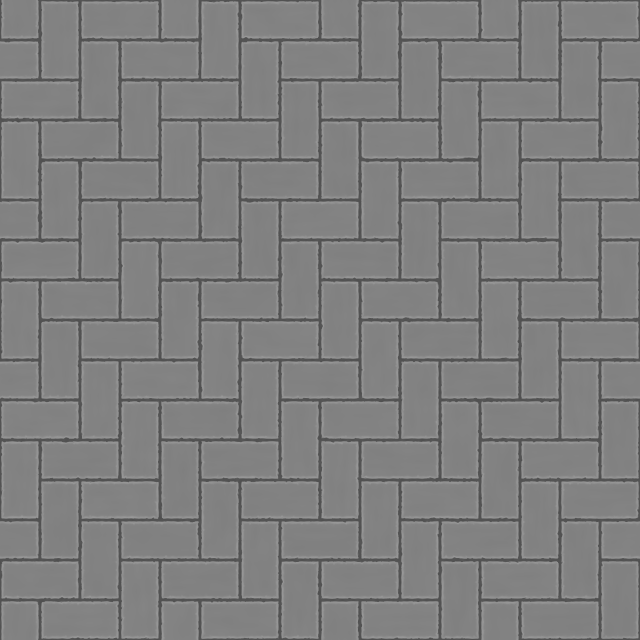
Give the GLSL for this texture, as a Shadertoy shader.

```glsl
const float CELLS = 16.0; // four herringbone repeats of four cells

float hash(vec2 p) {
    vec3 q = fract(vec3(p.xyx) * vec3(0.1031, 0.1030, 0.0973));
    q += dot(q, q.yzx + 33.33);
    return fract((q.x + q.y) * q.z);
}

vec2 gradient(vec2 corner, vec2 period) {
    float angle = 6.2832 * hash(mod(corner, period) + 7.0);
    return vec2(cos(angle), sin(angle));
}

// Gradient noise that wraps after a whole number of lattice cells
float noise(vec2 p, vec2 period) {
    vec2 i = floor(p), f = fract(p);
    vec2 u = f * f * f * (f * (f * 6.0 - 15.0) + 10.0);
    vec2 e = vec2(0.0, 1.0);
    float a = dot(gradient(i, period), f);
    float b = dot(gradient(i + e.yx, period), f - e.yx);
    float c = dot(gradient(i + e.xy, period), f - e.xy);
    float d = dot(gradient(i + e.yy, period), f - e.yy);
    return mix(mix(a, b, u.x), mix(c, d, u.x), u.y);
}

// Signed distance to a rounded box, negative inside
float roundedBox(vec2 p, vec2 halfSize, float radius) {
    vec2 q = abs(p) - halfSize + radius;
    return length(max(q, 0.0)) + min(max(q.x, q.y), 0.0) - radius;
}

void mainImage(out vec4 fragColor, in vec2 fragCoord) {
    vec2 uv = fragCoord / iResolution.xy;
    vec2 p = uv * CELLS;
    float pixel = CELLS / min(iResolution.x, iResolution.y);

    // Herringbone: each diagonal step selects one half of a brick
    vec2 cell = floor(p);
    float part = mod(cell.x + cell.y + 1.0, 4.0);
    bool upright = part < 1.5;
    float towards = mod(part, 2.0) < 0.5 ? 1.0 : 0.0;
    vec2 centre = cell + (upright ? vec2(0.5, towards) : vec2(towards, 0.5));
    vec2 halfSize = upright ? vec2(0.5, 1.0) : vec2(1.0, 0.5);
    vec2 id = mod(centre, CELLS) * 2.0;
    float seed = hash(id + 3.0);
    vec2 shift = floor(vec2(seed, hash(id + 51.0)) * 64.0);

    // Worn edges with fine ripple and sparse chips
    float ripple = noise(uv * 128.0 + shift, vec2(128.0));
    float chip = max(noise(uv * 160.0 + shift.yx, vec2(160.0)) - 0.15, 0.0);
    float inset = -roundedBox(p - centre, halfSize, 0.06);
    float edge = inset - 0.034 - 0.014 * ripple - 0.06 * chip;

    // Brick face with faint streaks along its length
    vec2 grain = upright ? vec2(96.0, 16.0) : vec2(16.0, 96.0);
    float streak = noise(uv * grain + shift, grain);
    float cloud = noise(uv * 32.0 + shift, vec2(32.0));
    float face = 0.508 + 0.008 * streak + 0.008 * cloud + 0.006 * (seed - 0.5);

    // Pale rim, uneven along the edge
    float rim = exp(-pow((edge - 0.03) / 0.032, 2.0));
    float halo = exp(-max(edge, 0.0) / 0.08);
    face += rim * (0.06 + 0.035 * ripple) + 0.012 * halo;

    // Dark joint
    float joint = 0.325 + 0.03 * noise(uv * 128.0, vec2(128.0));
    float blur = 0.5 * pixel + 0.006;
    float shade = mix(joint, face, smoothstep(-blur, blur, edge));
    fragColor = vec4(vec3(shade), 1.0);
}
```
